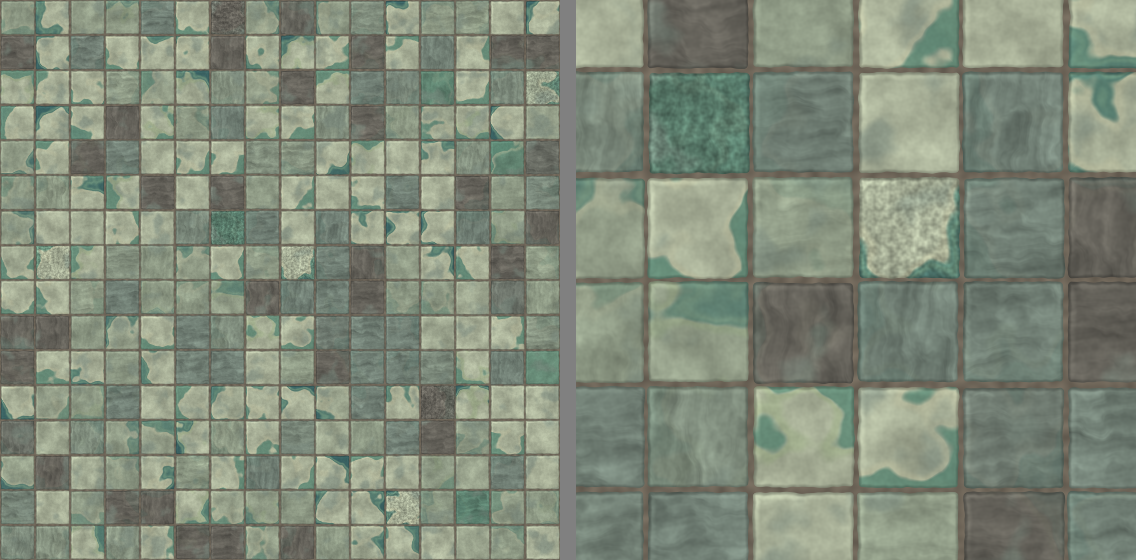
Left, the full canvas; right, a detail of the centre.
Give the GLSL for this texture, as a Shadertoy shader.

```glsl
// A square grid of hand-glazed ceramic tiles in sage, slate and umber.
// Each tile hashes its own tone; gradient noise adds clouds, brush streaks and
// teal glaze pools gathered along one side, over thin brown grout.

#define TILES 16.0        // repeats across and down
#define GROUT 0.046       // joint width, in tiles
#define WOBBLE 0.016      // unevenness of tile edges
#define POOL_SHARE 0.72   // share of tiles with pooled glaze
#define POOL_LEVEL 0.43   // higher gives smaller pools
#define CLOUDS 0.20       // strength of soft mottling
#define STREAKS 0.20      // strength of brush marks
#define GRAIN 0.055       // strength of fine surface texture
#define SEED 23.0

const vec3 PALE = vec3(0.655, 0.685, 0.590);
const vec3 SAGE = vec3(0.545, 0.590, 0.510);
const vec3 SLATE = vec3(0.435, 0.490, 0.450);
const vec3 UMBER = vec3(0.390, 0.380, 0.350);
const vec3 TEAL = vec3(0.345, 0.515, 0.440);
const vec3 DEEP = vec3(0.190, 0.345, 0.360);
const vec3 CREAM = vec3(0.735, 0.735, 0.610);
const vec3 MOSS = vec3(0.560, 0.640, 0.470);
const vec3 JOINT = vec3(0.430, 0.395, 0.345);

vec4 hash4(vec2 p) {
    vec4 q = fract(p.xyxy * vec4(0.1031, 0.1030, 0.0973, 0.1099));
    q += dot(q, q.wzxy + 33.33);
    return fract((q.xxyz + q.yzzw) * q.zywx);
}

vec2 gradient(vec2 cell) {
    float a = 6.28318 * hash4(cell).x;
    return vec2(cos(a), sin(a));
}

float gradientNoise(vec2 p) {
    vec2 i = floor(p), f = p - i;
    vec2 u = f * f * f * (f * (f * 6.0 - 15.0) + 10.0);
    vec2 e = vec2(1.0, 0.0);
    float low = mix(dot(gradient(i), f), dot(gradient(i + e), f - e), u.x);
    float high = mix(dot(gradient(i + e.yx), f - e.yx),
                     dot(gradient(i + 1.0), f - 1.0), u.x);
    return mix(low, high, u.y);
}

float fbm(vec2 p) {
    float sum = 0.0, amp = 1.0;
    for (int k = 0; k < 3; k++) {
        sum += amp * gradientNoise(p);
        p = p * 2.03 + 17.3;
        amp *= 0.5;
    }
    return sum;
}

float boxDistance(vec2 p, vec2 halfSize, float radius) {
    vec2 q = abs(p) - halfSize + radius;
    return length(max(q, 0.0)) + min(max(q.x, q.y), 0.0) - radius;
}

// Fired colour of one tile; f is the position from its centre
vec3 glaze(vec2 f, vec4 look, vec4 extra) {
    vec2 seed = floor(extra.xy * 60.0) + extra.zw;
    vec2 p = f + seed * 7.0;
    float tone = look.x;

    // Base tone, from pale to the rare umber
    vec3 col = mix(PALE, SAGE, smoothstep(0.34, 0.56, tone));
    col = mix(col, SLATE, smoothstep(0.66, 0.80, tone));
    col = mix(col, UMBER, smoothstep(0.89, 0.92, tone));
    col = mix(col, TEAL * 0.96, step(0.985, extra.w) * 0.8);

    // Soft clouds and brush streaks, stronger on dark tiles
    float clouds = fbm(p * 2.2);
    float dark = smoothstep(0.45, 0.75, tone);
    vec2 stretch = look.w < 0.5 ? vec2(1.5, 8.0) : vec2(8.0, 1.5);
    float streak = fbm(p * stretch + clouds);
    col *= 1.0 + CLOUDS * clouds + STREAKS * streak * (0.12 + 0.88 * dark);
    col = mix(col, SLATE * 1.08, 0.55 * smoothstep(0.1, 0.5, fbm(p * 1.4 + 31.0)));

    // Glaze pools: one favoured side, ragged by noise
    float angle = 6.28318 * look.z;
    vec2 side = vec2(cos(angle), sin(angle));
    float border = 2.0 * max(abs(f.x), abs(f.y));
    float field = 0.85 * dot(f, side) + 0.38 * border * border * border
                + 1.0 * gradientNoise(p * 2.3) + 0.12 * gradientNoise(p * 7.0) - POOL_LEVEL;
    float pooled = step(look.y, POOL_SHARE) * (1.0 - 0.85 * smoothstep(0.40, 0.65, tone));
    float halo = smoothstep(-0.32, -0.10, field) * (1.0 - smoothstep(-0.06, 0.02, field));
    float pool = smoothstep(-0.06, 0.09, field);
    float rim = exp(-pow((field - 0.08) / 0.07, 2.0));
    col = mix(col, mix(CREAM, MOSS, step(0.8, extra.z)), 0.4 * halo * pooled);
    col = mix(col, TEAL, 0.82 * pool * pooled);
    float deep = smoothstep(0.16, 0.42, field) + 0.4 * rim;
    col = mix(col, DEEP, min(deep, 1.0) * pooled * smoothstep(0.35, 0.9, extra.x) * 0.85);

    // Slight tilt of light, pitted grain, and a few heavily speckled tiles
    float grain = gradientNoise(p * 13.0) + 0.6 * gradientNoise(p * 27.0);
    float speckled = step(0.965, extra.y);
    return col * (1.0 + 0.09 * dot(f, extra.zw - 0.5) + GRAIN * grain * (1.0 + 4.0 * speckled));
}

void mainImage(out vec4 fragColor, in vec2 fragCoord) {
    vec2 p = fragCoord / iResolution.xy * TILES;
    float pixel = TILES / iResolution.y;
    vec2 id = floor(p), f = p - id - 0.5;
    vec4 look = hash4(id + SEED);
    vec4 extra = hash4(id + SEED + 71.7);

    // Uneven tile outline, slightly shifted in its cell
    vec2 shift = (extra.yz - 0.5) * 0.018;
    float d = boxDistance(f - shift, vec2(0.5 - 0.5 * GROUT), 0.035)
            + WOBBLE * (gradientNoise(p * 5.0) + 0.6 * gradientNoise(p * 13.0));

    // Worn lip: a light band inside, a dark line at the joint
    vec3 tile = glaze(f, look, extra);
    float lip = smoothstep(-0.085, -0.04, d) * (1.0 - smoothstep(-0.04, -0.015, d));
    tile *= 1.0 + lip * (0.05 + 0.10 * (f.y - f.x));
    tile *= 1.0 - 0.20 * smoothstep(-0.035, 0.0, d);

    vec3 joint = JOINT * (1.0 + 0.25 * gradientNoise(p * 9.0));
    float cover = smoothstep(-0.6 * pixel, 0.6 * pixel, d);
    fragColor = vec4(mix(tile, joint, cover), 1.0);
}
```
